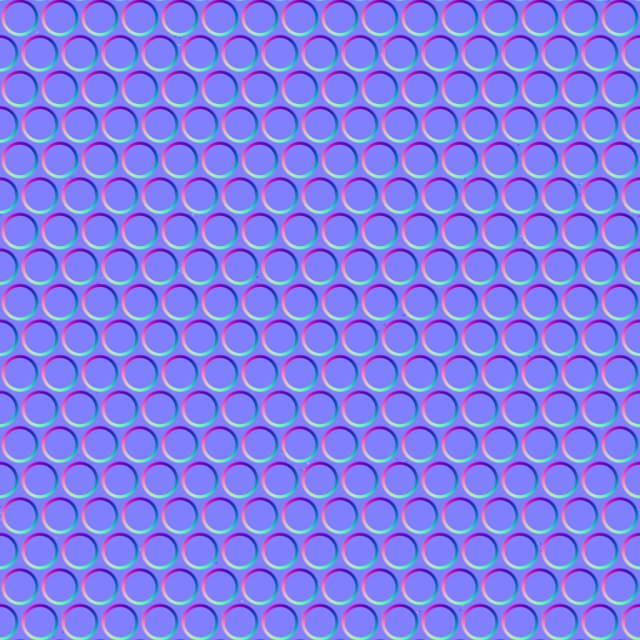
This texture map is drawn by a WebGL 1 fragment shader. Its source:

```glsl
precision highp float;

uniform vec2 u_resolution;

const vec2 DISC_GRID = vec2(16.0, 18.0);  // columns, rows (rows must be even)
const vec2 WEAR_GRID = vec2(14.0);
const vec2 GRIT_GRID = vec2(120.0, 160.0);
const float RIM_INNER = 0.365;
const float RIM_OUTER = 0.485;
const float RIM_TILT = 0.96;
const float GRIT_TILT = 0.4;

vec2 hash2(vec2 cell) {
  vec2 k = vec2(dot(cell, vec2(127.1, 311.7)), dot(cell, vec2(269.5, 183.3)));
  return fract(sin(k) * 43758.5);
}

// Wrapping cellular noise: xy = offset from the nearest site, z = site random
vec3 cellular(vec2 uv, vec2 grid) {
  vec2 p = uv * grid;
  vec2 base = floor(p);
  vec3 nearest = vec3(9.0, 9.0, 0.0);
  for (int j = -1; j <= 1; j++) {
    for (int i = -1; i <= 1; i++) {
      vec2 cell = base + vec2(float(i), float(j));
      vec2 rnd = hash2(mod(cell, grid));
      vec2 offset = p - cell - rnd;
      if (dot(offset, offset) < dot(nearest.xy, nearest.xy)) {
        nearest = vec3(offset, fract(rnd.x * 17.0 + rnd.y * 31.0));
      }
    }
  }
  return nearest;
}

// Offset from the nearest disc centre, in column widths
vec2 staggeredOffset(vec2 uv, vec2 grid) {
  vec2 p = uv * grid;
  vec2 nearest = vec2(9.0);
  for (int j = -1; j <= 1; j++) {
    float row = floor(p.y) + float(j);
    float shift = 0.5 * mod(row, 2.0);
    vec2 offset = vec2(fract(p.x - shift + 0.5) - 0.5,
                       (p.y - row - 0.5) * grid.x / grid.y);
    if (dot(offset, offset) < dot(nearest, nearest)) nearest = offset;
  }
  return nearest;
}

// Bevel strength: crisp at the inner edge, soft at the outer one
float rimProfile(float radius, float inner, float outer) {
  return smoothstep(inner, inner + 0.035, radius)
       * (1.0 - smoothstep(outer - 0.055, outer, radius));
}

// Sparse patches of fine specks, as a sideways tilt
vec2 gritTilt(vec2 uv, vec2 wearGrid, vec2 gritGrid) {
  vec3 patchSite = cellular(uv, wearGrid);
  vec3 speck = cellular(uv, gritGrid);
  float worn = step(0.65, patchSite.z)
             * (1.0 - smoothstep(0.1, 0.3, length(patchSite.xy)));
  float dotMask = step(0.5, speck.z)
                * (1.0 - smoothstep(0.1, 0.4, length(speck.xy)));
  float angle = speck.z * 50.0;
  return vec2(cos(angle), sin(angle)) * worn * dotMask;
}

vec3 encodeNormal(vec2 tilt) {
  float z = sqrt(max(0.0, 1.0 - dot(tilt, tilt)));
  return vec3(tilt, z) * 0.5 + 0.5;
}

void main() {
  vec2 uv = gl_FragCoord.xy / u_resolution;

  // Recessed discs with a bevelled rim
  vec2 offset = staggeredOffset(uv, DISC_GRID);
  float radius = length(offset);
  vec2 outward = offset / max(radius, 0.0001);
  vec2 tilt = -outward * RIM_TILT * rimProfile(radius, RIM_INNER, RIM_OUTER);

  // Wear on the flat surface between discs
  float land = smoothstep(0.44, 0.47, radius);
  tilt += gritTilt(uv, WEAR_GRID, GRIT_GRID) * GRIT_TILT * land;

  gl_FragColor = vec4(encodeNormal(tilt), 1.0);
}
```
